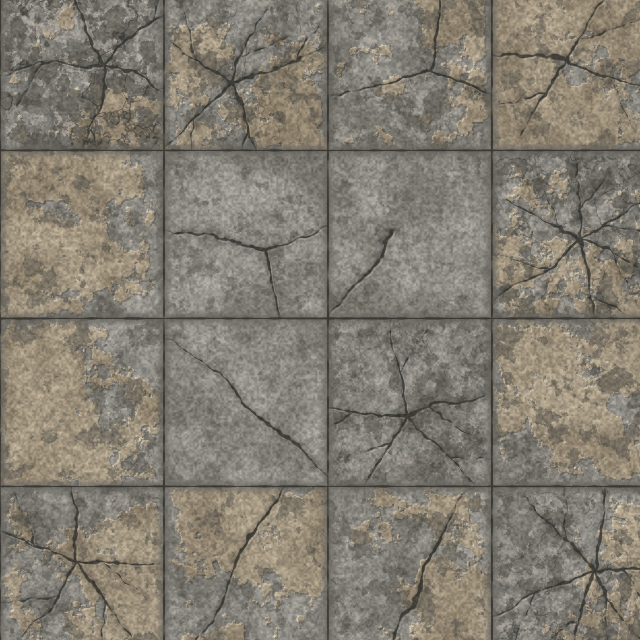
Give the GLSL for this texture, as a three.js fragment shader.

```glsl
// Four by four weathered stone tiles with thin dark joints and soft worn rims.
// Each tile mixes grey stone with a flaking tan skin made from layered noise,
// then adds pits, pale flakes and thin cracks that spread from a hub.
varying vec2 vUv;

const vec2 TILE = vec2(0.2562, 0.2625);
const vec2 SHIFT = vec2(0.0, 0.0225);
const float TAU = 6.28319;

// Per-tile settings: each line is a row of tiles, bottom row first.
const mat4 COVER = mat4(0.50, 0.68, 0.52, 0.42,  0.76, -0.6, -0.6, 0.68,
                        0.82, -0.6, -0.6, 0.52,  0.36, 0.58, 0.56, 0.82);
const mat4 LEAN = mat4(0.95, 0.10, 0.98, 0.0,  0.60, 0.0, 0.0, 0.25,
                       0.50, 0.0, 0.0, 0.75,  0.90, 0.72, 0.10, 0.60);
const mat4 WEAR = mat4(0.60, 0.50, 0.60, 0.75,  0.55, 0.12, 0.65, 0.65,
                       0.55, 0.25, 0.20, 0.80,  1.00, 0.70, 0.60, 0.45);
const mat4 ARMS = mat4(5.0, 2.0, 2.0, 6.0,  0.0, 2.0, 5.0, 0.0,
                       0.0, 3.0, 1.0, 6.0,  5.0, 5.0, 3.0, 4.0);
const mat4 TURN = mat4(0.05, 0.13, 0.16, 0.04,  0.0, 0.85, 0.08, 0.0,
                       0.0, 0.76, 0.61, 0.95,  0.70, 0.02, 0.22, 0.70);

float pick(mat4 table, vec2 id) {
  vec4 slots = vec4(0.0, 1.0, 2.0, 3.0);
  vec4 column = 1.0 - step(0.5, abs(slots - id.x));
  vec4 row = 1.0 - step(0.5, abs(slots - id.y));
  return dot(table * row, column);
}

float hash(vec2 p) {
  vec3 h = fract(vec3(p.xyx) * 0.1031);
  h += dot(h, h.yzx + 33.33);
  return fract((h.x + h.y) * h.z);
}

float noise(vec2 p) {
  vec2 i = floor(p);
  vec2 f = fract(p);
  f = f * f * (3.0 - 2.0 * f);
  return mix(mix(hash(i), hash(i + vec2(1.0, 0.0)), f.x),
             mix(hash(i + vec2(0.0, 1.0)), hash(i + 1.0), f.x), f.y);
}

float fbm(vec2 p) {
  float sum = 0.0;
  float amp = 0.5;
  for (int i = 0; i < 5; i++) {
    sum += amp * noise(p);
    p = mat2(0.8, 0.6, -0.6, 0.8) * p * 2.05 + 7.3;
    amp *= 0.6;
  }
  return sum / 1.153;
}

vec2 heading(float turn) { return vec2(cos(turn * TAU), sin(turn * TAU)); }

// Distance to a stroke that narrows from width w0 at a to w1 at b.
float taper(vec2 p, vec2 a, vec2 b, float w0, float w1) {
  vec2 ab = b - a;
  float t = clamp(dot(p - a, ab) / dot(ab, ab), 0.0, 1.0);
  return length(p - a - ab * t) - mix(w0, w1, t);
}

// Arms leave a hashed hub; each one sprouts a finer branch.
float cracks(vec2 q, vec2 id, float arms, float turn) {
  vec2 hub = 0.38 + 0.3 * vec2(hash(id + 3.1), hash(id + 8.7));
  vec2 s = q + id * 13.7;
  vec2 p = q - hub + 0.09 * (vec2(noise(s * 3.5), noise(s * 3.5 + 51.0)) - 0.5);
  p += 0.022 * (vec2(noise(s * 21.0), noise(s * 21.0 + 37.0)) - 0.5);
  float d = 1.0;
  for (int i = 0; i < 6; i++) {
    float k = float(i);
    if (k >= arms) break;
    float r = hash(id * 5.3 + k * 2.7);
    float a = turn + k / arms + 0.4 * (r - 0.5) / max(arms, 4.0);
    float reach = 0.5 + 0.4 * r;
    vec2 fork = heading(a) * reach * (0.3 + 0.3 * r);
    vec2 twig = fork + heading(a + (r > 0.5 ? 0.12 : -0.12)) * 0.35;
    d = min(d, taper(p, vec2(0.0), heading(a) * reach, 0.010, 0.001));
    if (arms > 3.5) d = min(d, taper(p, fork, twig, 0.004, -0.001));
  }
  return d + 0.011 * (noise(s * 42.0) - 0.4);
}

// Tan skin: 1 where it survives, ragged where it has flaked off.
float skin(vec2 q, vec2 id, float cover, float lean) {
  vec2 s = q + id * 6.7;
  float n = 0.5 + 0.95 * (fbm(s * 3.2) - 0.5) + 0.6 * (fbm(s * 13.0 + 9.0) - 0.5);
  vec2 rim = min(q, 1.0 - q);
  n += 0.38 * dot(q - 0.5, heading(lean));
  n -= 0.18 * (1.0 - smoothstep(0.0, 0.11, min(rim.x, rim.y)));
  float limit = mix(0.82, 0.2, cover);
  return smoothstep(limit - 0.015, limit + 0.025, n);
}

void main() {
  vec2 cell = (vUv + SHIFT) / TILE;
  vec2 id = clamp(floor(cell), 0.0, 3.0);
  vec2 q = cell - id;
  vec2 seed = q + id * 23.3;
  float cover = pick(COVER, id);
  float lean = pick(LEAN, id);
  float wear = pick(WEAR, id);
  float arms = pick(ARMS, id);
  float turn = pick(TURN, id);
  vec2 light = vec2(-0.008, 0.009);

  // Mottled stone and its pale flakes
  float cloud = smoothstep(0.25, 0.75, fbm(seed * 4.5 + 5.0));
  float fleck = fbm(seed * 13.0 + 31.0);
  vec3 stone = mix(vec3(0.475, 0.465, 0.435), vec3(0.595, 0.588, 0.56), cloud);
  stone *= 1.03 - 0.12 * wear;
  float flake = smoothstep(0.56, 0.60, fleck + 0.12 * (wear - 0.6));
  stone = mix(stone, vec3(0.65, 0.63, 0.60), flake * wear * 0.75);

  // Tan skin with a lit and shaded lip
  float tan0 = skin(q, id, cover, lean);
  float lip = tan0 - skin(q + light, id, cover, lean);
  vec3 sand = mix(vec3(0.56, 0.51, 0.43), vec3(0.665, 0.615, 0.53), cloud);
  vec3 color = mix(stone, sand, tan0) + 0.10 * lip;

  // Pits, stains and hairlines
  float pit = smoothstep(0.58, 0.64, fbm(seed * 10.0 + 71.0) + 0.13 * (wear - 0.5));
  color = mix(color, vec3(0.36, 0.35, 0.32), pit * (0.35 + 0.35 * wear));
  float vein = 1.0 - smoothstep(0.0, 0.016, abs(fbm(seed * 2.6 + 90.0) - 0.5));
  color *= 1.0 - 0.3 * vein * smoothstep(0.4, 1.0, wear);

  // Cracks with soft shade and a bright edge
  float d = cracks(q, id, arms, turn);
  float edge = cracks(q + light, id, arms, turn);
  color += 0.09 * (1.0 - smoothstep(-0.003, 0.006, edge));
  color *= 1.0 - 0.2 * exp(-max(d, 0.0) * 50.0);
  color = mix(color, vec3(0.21, 0.205, 0.185), 0.85 * (1.0 - smoothstep(-0.004, 0.005, d)));

  // Fine grain
  color *= 1.0 + 0.26 * (noise(vUv * 330.0) - 0.5) + 0.22 * (noise(vUv * 170.0) - 0.5);

  // Worn rim and dark joint
  vec2 gap = min(q, 1.0 - q) * TILE;
  float joint = min(gap.x, gap.y) + 0.0014 * (noise(vUv * 70.0) - 0.5);
  float rim = 1.0 - smoothstep(0.003, 0.014, joint);
  color = mix(color, vec3(0.47, 0.46, 0.43), 0.55 * rim);
  color *= 1.0 - 0.18 * exp(-max(joint, 0.0) * 170.0);
  color = mix(color, vec3(0.19, 0.18, 0.16), 0.8 * (1.0 - smoothstep(0.0003, 0.0021, joint)));
  gl_FragColor = vec4(color, 1.0);
}
```
